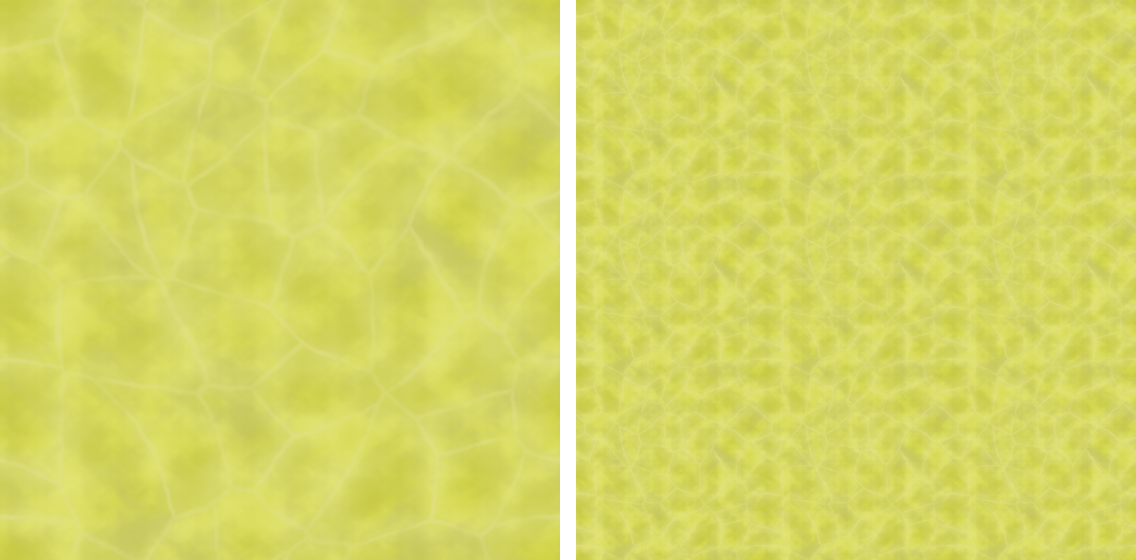
Left: one tile. Right: repeated 3 by 3.
This texture is drawn by a WebGL 1 fragment shader. Its source:

```glsl
precision highp float;
uniform vec2 u_resolution;

const float TAU = 6.2831853;
const float GRID = 8.0;
const float SKIPPED = 0.3;
const vec2 ORIGIN = vec2(0.232, 0.464);

const vec3 DEEP = vec3(0.825, 0.836, 0.285);
const vec3 LIGHT = vec3(0.886, 0.892, 0.448);
const vec3 DULL = vec3(0.800, 0.800, 0.425);
const vec3 VEIN = vec3(0.882, 0.882, 0.550);

vec3 hash3(vec2 cell) {
  vec3 q = vec3(dot(cell, vec2(127.1, 311.7)),
                dot(cell, vec2(269.5, 183.3)),
                dot(cell, vec2(419.2, 371.9)));
  return fract(sin(q + 1.3) * 43758.5453);
}

// Layered, bent sines; whole frequencies keep them periodic
float clouds(vec2 p, float frequency, float seed) {
  float sum = 0.0;
  float amplitude = 0.6;
  for (int i = 0; i < 4; i++) {
    vec2 q = p * TAU * frequency;
    float a = q.x + seed + 1.5 * sin(q.y + seed * 2.3);
    float b = q.y - seed * 1.7 + 1.3 * sin(q.x + seed * 3.1);
    sum += amplitude * sin(a) * cos(b);
    frequency = frequency * 2.0 + 1.0;
    amplitude *= 0.48;
    seed += 2.4;
  }
  return sum;
}

// Cell seed; some are moved far off so that neighbours grow larger
vec2 site(vec2 cell) {
  vec3 h = hash3(mod(cell, GRID));
  return cell + h.xy + 60.0 * step(h.z, SKIPPED);
}

// x: sharp edge distance, y: rounded edge distance, z: random cell value
vec3 tissue(vec2 p) {
  vec2 base = floor(p);
  vec2 nearestCell = base;
  vec2 nearest = vec2(60.0);
  for (int j = -2; j <= 2; j++) {
    for (int i = -2; i <= 2; i++) {
      vec2 cell = base + vec2(float(i), float(j));
      vec2 toSite = site(cell) - p;
      if (dot(toSite, toSite) < dot(nearest, nearest)) {
        nearest = toSite;
        nearestCell = cell;
      }
    }
  }
  float edge = 10.0;
  float crowd = 0.0;
  for (int j = -3; j <= 3; j++) {
    for (int i = -3; i <= 3; i++) {
      vec2 toSite = site(nearestCell + vec2(float(i), float(j))) - p;
      vec2 across = toSite - nearest;
      if (dot(across, across) > 0.0001) {
        float d = dot(0.5 * (toSite + nearest), normalize(across));
        edge = min(edge, d);
        crowd += exp(-6.0 * d);
      }
    }
  }
  float rounded = max(0.0, -log(crowd) / 6.0);
  return vec3(edge, rounded, hash3(mod(nearestCell, GRID) + 31.0).x);
}

// Broad bending of the cells plus a slight waver of their walls
vec2 bend(vec2 p) {
  vec2 broad = sin(TAU * (p.yx + vec2(0.15, 0.6)) + sin(TAU * p));
  vec2 waver = vec2(clouds(p, 6.0, 1.1), clouds(p, 6.0, 4.7));
  return p + 0.045 * broad + 0.004 * waver;
}

void main() {
  vec2 p = gl_FragCoord.xy / u_resolution + ORIGIN;
  vec3 cell = tissue(bend(p) * GRID);

  // Soft interiors, darkest in the middle
  float depth = smoothstep(0.0, 0.42, cell.y) * (0.55 + 0.5 * cell.z);
  float mottle = 0.65 * clouds(p, 2.0, 0.8) + 0.5 * clouds(p, 5.0, 3.7);
  float shade = 0.24 + 0.58 * depth + 0.45 * mottle;
  vec3 color = mix(LIGHT, DEEP, clamp(shade, 0.0, 1.0));

  // Greyish smudges and broad shadows
  float smudge = smoothstep(-0.1, 0.7, clouds(p, 2.0, 5.3));
  color = mix(color, DULL, 0.5 * smudge);
  color *= 1.0 - 0.05 * smoothstep(-0.4, 0.55, clouds(p, 3.0, 7.9));

  // Pale walls with a faint glow, fading in and out
  float wall = cell.x / GRID;
  float strength = 0.58 + 0.35 * clouds(p, 4.0, 2.9);
  float core = 1.0 - smoothstep(0.001, 0.0075, wall);
  float glow = exp(-wall * wall / 0.0003);
  color = mix(color, VEIN, clamp(strength, 0.15, 0.85) * (0.52 * core + 0.2 * glow));

  gl_FragColor = vec4(color, 1.0);
}
```
